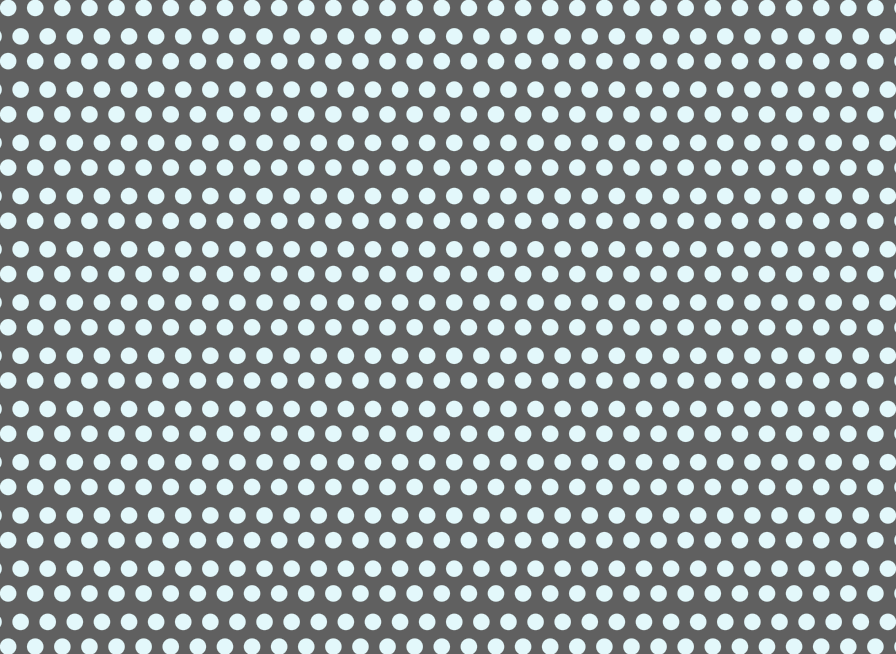
A Shadertoy shader for this pattern:

```glsl
// Staggered rows of pale round dots on a flat dark grey ground.
// Two dots share one repeating cell; each is a circle distance function
// folded into the cell, with its edge smoothed over one pixel.

#define COLUMNS 33.06                     // column pitches across the canvas width
#define CELL vec2(1.0, 1.964)             // repeat size, in column pitches
#define FIRST_DOT vec2(0.300, 0.292)      // first dot centre from the top left
#define STAGGER vec2(0.461, 1.050)        // offset from first dot to second
#define DOT_RADIUS 0.305
#define EDGE_PIXELS 1.1
#define GROUND_COLOR vec3(0.378, 0.378, 0.376)
#define DOT_COLOR vec3(0.890, 0.972, 0.984)

// Signed distance to the nearest dot of a lattice through the given centre.
float dotLattice(vec2 p, vec2 center) {
    vec2 local = mod(p - center + 0.5 * CELL, CELL) - 0.5 * CELL;
    return length(local) - DOT_RADIUS;
}

void mainImage(out vec4 fragColor, in vec2 fragCoord) {
    // Column-pitch units, measured down from the top left corner
    float pixel = COLUMNS / iResolution.x;
    vec2 p = vec2(fragCoord.x, iResolution.y - fragCoord.y) * pixel;

    // Union of the two interleaved lattices
    float dist = min(dotLattice(p, FIRST_DOT),
                     dotLattice(p, FIRST_DOT + STAGGER));

    // Smoothed dot coverage
    float coverage = clamp(0.5 - dist / (EDGE_PIXELS * pixel), 0.0, 1.0);
    fragColor = vec4(mix(GROUND_COLOR, DOT_COLOR, coverage), 1.0);
}
```
